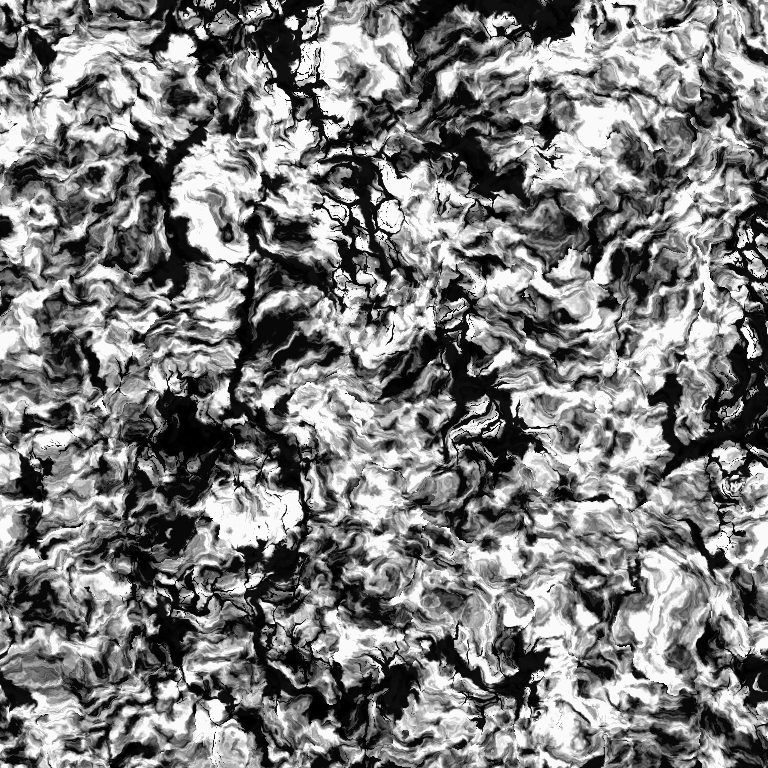
This texture is drawn by a three.js fragment shader. Its source:

```glsl
varying vec2 vUv;

float hash(vec2 p) {
  vec3 q = fract(p.xyx * 0.1031);
  q += dot(q, q.yzx + 33.33);
  return fract((q.x + q.y) * q.z);
}

float noise(vec2 p) {
  vec2 i = floor(p);
  vec2 f = fract(p);
  f = f * f * (3.0 - 2.0 * f);
  float low = mix(hash(i), hash(i + vec2(1.0, 0.0)), f.x);
  float high = mix(hash(i + vec2(0.0, 1.0)), hash(i + 1.0), f.x);
  return mix(low, high, f.y);
}

mat2 rotation(float angle) {
  float c = cos(angle);
  float s = sin(angle);
  return mat2(c, s, -s, c);
}

// Four octaves, normalised to a mean of one half
float fbm(vec2 p) {
  float sum = 0.0;
  float total = 0.0;
  float weight = 1.0;
  for (int i = 0; i < 4; i++) {
    sum += weight * noise(p);
    total += weight;
    weight *= 0.6;
    p = rotation(0.6) * p * 2.03 + 17.7;
  }
  return sum / total;
}

// Voronoi cells: x is the gap to the border, y a random value per cell
vec2 cells(vec2 p) {
  vec2 base = floor(p);
  float nearest = 9.0;
  float second = 9.0;
  float id = 0.0;
  for (int y = -1; y <= 1; y++) {
    for (int x = -1; x <= 1; x++) {
      vec2 cell = base + vec2(float(x), float(y));
      vec2 seed = cell + vec2(hash(cell), hash(cell + 57.3));
      float d = distance(p, seed);
      if (d < nearest) {
        second = nearest;
        nearest = d;
        id = hash(cell + 113.9);
      } else {
        second = min(second, d);
      }
    }
  }
  return vec2(second - nearest, id);
}

// 0 inside a crack, 1 on the stone; negative widths close the crack
float crack(float gap, float width) {
  return smoothstep(-0.03, 0.05, gap - width);
}

void main() {
  // Ragged, warped rock coordinates
  vec2 p = vUv;
  vec2 coarseWarp = vec2(fbm(p * 8.0), fbm(p * 8.0 + 41.0)) - 0.5;
  vec2 fineWarp = vec2(fbm(p * 45.0 + 9.0), fbm(p * 45.0 + 73.0)) - 0.5;
  vec2 rock = p + 0.1 * coarseWarp + 0.022 * fineWarp;

  // Tall blocks, stones and chips
  vec2 block = cells(rock * vec2(9.0, 6.0));
  vec2 stone = cells(rock * vec2(32.0, 23.0) + 5.0);
  vec2 chip = cells(rock * vec2(80.0, 62.0) + 11.0);
  float crumbled = smoothstep(0.4, 0.62, fbm(p * vec2(7.0, 3.0) + 7.0));

  // Grain streaks tilt differently on each block
  vec2 streak = rotation((block.y - 0.5) * 1.8) * rock;
  float grain = fbm(streak * vec2(48.0, 85.0)) - 0.5;
  float patches = fbm(rock * 14.0 + 23.0) - 0.5;
  float relief = fbm(rock * 26.0) - fbm((rock + vec2(-0.004, 0.007)) * 26.0);

  float tone = 0.57 + 1.4 * patches + 2.1 * relief;
  tone += mix(1.7, 2.4, noise(p * 9.0 + 31.0)) * grain;
  tone += 0.26 * (block.y - 0.5);
  tone += crumbled * (0.35 * (stone.y - 0.5) + 0.35 * (chip.y - 0.5));

  // Cracks open and close along their length
  float opening = smoothstep(0.38, 0.68, fbm(p * vec2(13.0, 9.0) + 61.0));
  float rough = 0.2 * grain;
  float solid = crack(block.x + rough, mix(-0.05, 0.14, opening));
  solid *= crack(stone.x + rough, mix(-0.06, 0.2, opening * crumbled));
  solid *= crack(chip.x + rough, mix(-0.08, 0.08, opening * crumbled));

  float grey = clamp(tone, 0.03, 0.98) * mix(0.06, 1.0, solid);
  gl_FragColor = vec4(vec3(grey), 1.0);
}
```
